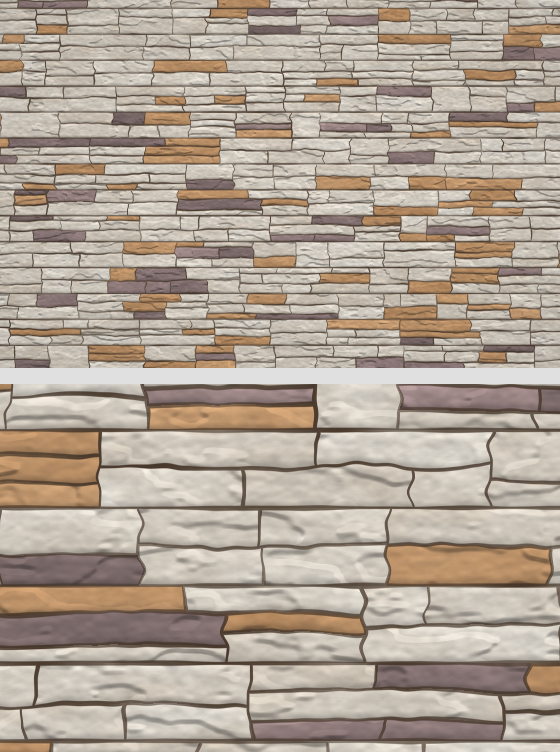
Top: the whole. Bottom: its middle third, enlarged.
A Shadertoy shader for this texture:

```glsl
// Stacked ledge-stone wall: level courses of long panels, each panel cut
// again and again into thin slabs by a hashed recursive split. Terraced noise
// gives the cleft faces; a few thin slabs are tan or plum among the cream.

#define COURSES 14.2        // courses over the canvas height
#define COURSE_SHIFT 0.127  // part of a course hidden below the canvas
#define PANEL_LENGTH 5.02   // panel length in course heights
#define JOINT 0.026         // half width of a joint in course heights
#define TAN_SHARE 0.16
#define PLUM_SHARE 0.11
#define CLEFT 0.30          // strength of the chiselled ledges
#define WOBBLE 0.34         // waviness of the inner joints

const vec3 CREAM_LIGHT = vec3(0.82, 0.80, 0.765);
const vec3 CREAM_WARM  = vec3(0.75, 0.71, 0.655);
const vec3 TAN_LIGHT   = vec3(0.77, 0.61, 0.45);
const vec3 TAN_DEEP    = vec3(0.65, 0.49, 0.34);
const vec3 PLUM        = vec3(0.49, 0.42, 0.42);
const vec3 JOINT_DARK  = vec3(0.27, 0.21, 0.16);

float hash(vec2 p) {
    vec3 q = fract(p.xyx * 0.1031);
    q += dot(q, q.yzx + 33.33);
    return fract((q.x + q.y) * q.z);
}

float noise(vec2 p) {
    vec2 i = floor(p), f = fract(p);
    f = f * f * (3.0 - 2.0 * f);
    return mix(mix(hash(i), hash(i + vec2(1, 0)), f.x),
               mix(hash(i + vec2(0, 1)), hash(i + vec2(1, 1)), f.x), f.y);
}

float fbm(vec2 p) {
    float sum = 0.0, gain = 0.5;
    for (int i = 0; i < 4; i++) {
        sum += gain * noise(p);
        p = p * 2.03 + 17.3;
        gain *= 0.5;
    }
    return sum;
}

// Cleft stone: broad terraces with steep edges plus a little roughness
float relief(vec2 p) {
    float t = 4.0 * fbm(p * vec2(0.65, 1.7));
    return floor(t) + smoothstep(0.0, 0.22, fract(t)) + 0.9 * fbm(p * vec2(3.0, 6.0));
}

// Splits a panel; returns the slab's corners (lo, hi) and its node number
void findSlab(vec2 p, float panel, out vec2 lo, out vec2 hi, out float node) {
    lo = vec2(0.0);
    hi = vec2(PANEL_LENGTH, 1.0);
    node = 1.0;
    for (int i = 0; i < 6; i++) {
        vec2 size = hi - lo;
        float pick = hash(vec2(panel, node * 3.0 + 11.0));
        float place = hash(vec2(panel + 5.0, node * 3.0 + 71.0));
        bool tall = size.y > 0.55;
        bool wide = size.x > 2.0 + 1.7 * place;
        float whole = size.y > 0.8 ? 0.08 : 0.45;
        if (!wide && (!tall || pick < whole)) break;

        bool level = tall && (!wide || pick > 0.45);
        float cut = level ? lo.y + size.y * mix(0.32, 0.68, place)
                          : lo.x + size.x * mix(0.28, 0.72, fract(place * 7.0));
        bool beyond = (level ? p.y : p.x) > cut;
        if (level) { if (beyond) lo.y = cut; else hi.y = cut; }
        else       { if (beyond) lo.x = cut; else hi.x = cut; }
        node = 2.0 * node + (beyond ? 1.0 : 0.0);
    }
}

void mainImage(out vec4 fragColor, in vec2 fragCoord) {
    vec2 uv = fragCoord / iResolution.xy;
    vec2 wall = fragCoord / iResolution.y * COURSES + vec2(40.0, COURSE_SHIFT);
    float pixel = COURSES / iResolution.y;

    // Course and panel, with each course slid sideways
    float row = floor(wall.y), v = fract(wall.y);
    float along = wall.x + PANEL_LENGTH * hash(vec2(row + 3.0, 8.0));
    along += 0.13 * (noise(wall * vec2(1.0, 5.0)) - 0.5);
    float column = floor(along / PANEL_LENGTH);
    float panel = column * 13.0 + row * 37.0 + 5.0;

    // Inner joints wander; the course lines stay level
    float wander = noise(vec2(wall.x * 1.1, row * 9.0)) - 0.5
                 + 0.4 * (noise(vec2(wall.x * 4.5, row * 7.0)) - 0.5);
    vec2 p = vec2(along - column * PANEL_LENGTH, v + WOBBLE * wander * v * (1.0 - v));
    vec2 lo, hi;
    float node;
    findSlab(p, panel, lo, hi, node);

    // Slab colour: only thin slabs take the tan and plum tints
    float kind = hash(vec2(panel + 2.0, node * 5.0 + 31.0));
    float tone = hash(vec2(panel + 9.0, node * 5.0 + 57.0));
    vec2 face = wall + vec2(tone * 60.0, kind * 40.0);
    float stain = fbm(face * vec2(0.9, 2.0));
    vec3 color = mix(CREAM_LIGHT, CREAM_WARM, clamp(0.55 * tone + 1.5 * (stain - 0.37), 0.0, 1.0));
    if (hi.y - lo.y < 0.52) {
        if (kind < TAN_SHARE)
            color = mix(TAN_LIGHT, TAN_DEEP, clamp(tone * 0.6 + stain - 0.3, 0.0, 1.0));
        else if (kind < TAN_SHARE + PLUM_SHARE)
            color = PLUM * (0.82 + 0.25 * tone + 0.25 * stain);
    }

    // Light from above picks out ledges, top rims and bottom shade
    float slope = relief(face) - relief(face + vec2(0.02, 0.06));
    color *= 1.0 + CLEFT * clamp(slope, -1.1, 0.3);
    color *= 0.96 + 0.09 * noise(face * vec2(9.0, 16.0));
    color *= 1.0 - 0.20 * (1.0 - smoothstep(0.0, 0.13, p.y - lo.y));
    color *= 1.0 + 0.05 * (1.0 - smoothstep(0.04, 0.14, hi.y - p.y));

    // Joints, deeper in some places than in others
    vec2 gap = min(p - lo, hi - p);
    float width = JOINT * (0.55 + 0.9 * noise(wall * vec2(1.6, 3.0)));
    float joint = 1.0 - smoothstep(width - 0.8 * pixel, width + 0.8 * pixel, min(gap.x * 1.2, gap.y));
    color = mix(color, JOINT_DARK, joint * (0.5 + 0.5 * noise(wall * 1.3 + 20.0)));

    // Slight falloff towards the canvas edges
    vec2 c = uv - 0.5;
    color *= 1.02 - 0.16 * dot(c, c);
    fragColor = vec4(color, 1.0);
}
```
